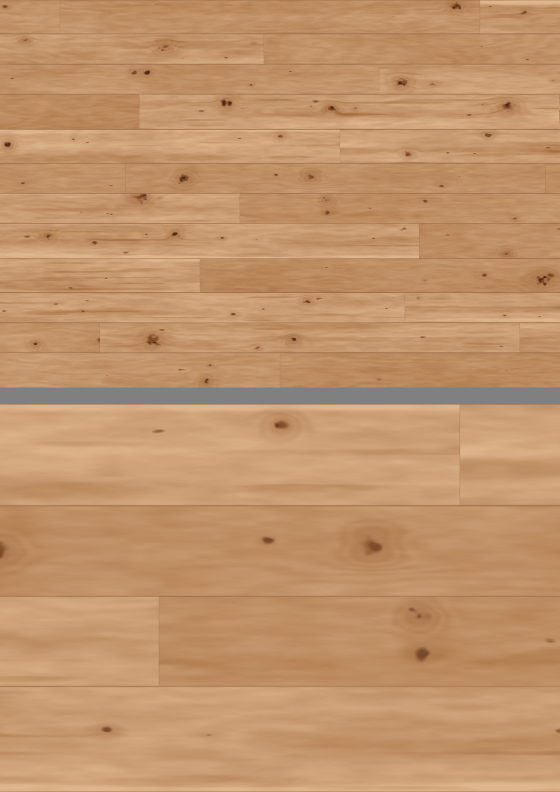
Top: the whole. Bottom: its middle third, enlarged.
Give the GLSL for this texture, as a Shadertoy shader.

```glsl
// Oak plank floor: twelve staggered rows of boards with grain, streaks and knots.

float hash(vec2 p) {
    vec3 q = fract(p.xyx * 0.1031);
    q += dot(q, q.yzx + 33.33);
    return fract((q.x + q.y) * q.z);
}

float noise(vec2 p) {
    vec2 i = floor(p), f = fract(p);
    f = f * f * (3.0 - 2.0 * f);
    return mix(mix(hash(i), hash(i + vec2(1, 0)), f.x),
               mix(hash(i + vec2(0, 1)), hash(i + vec2(1, 1)), f.x), f.y);
}

float fbm(vec2 p) {
    float sum = 0.0, amp = 0.53;
    for (int i = 0; i < 4; i++) {
        sum += amp * noise(p);
        p = p * 2.03 + 17.3;
        amp *= 0.5;
    }
    return sum;
}

// Scattered knots on one board: x = dark core, y = halo that bends the grain.
vec2 knots(vec2 p, float height, float cell, float chance, float size, float stretch, float seed) {
    vec2 result = vec2(0);
    for (int i = -1; i <= 1; i++) {
        float c = floor(p.x / cell) + float(i);
        if (hash(vec2(c, seed)) > chance) continue;
        vec2 centre = vec2((c + 0.15 + 0.7 * hash(vec2(c, seed + 1.3))) * cell,
                           height * (0.12 + 0.76 * hash(vec2(c, seed + 2.6))));
        float radius = size * mix(0.4, 1.0, pow(hash(vec2(c, seed + 3.9)), 2.0));
        vec2 d = (p - centre) / (radius * vec2(stretch, 1.0));
        float edge = length(d) + 1.3 * (noise(p * vec2(110, 170) + seed) - 0.5);
        result.x = max(result.x, 1.0 - smoothstep(0.1, 1.1, edge));
        result.y += exp(-0.2 * dot(d, d));
    }
    return result;
}

// Per row from the top: joint position, streakiness left and right of it.
const vec3 ROWS[12] = vec3[12](
    vec3(0.857, 0.20, 0.85), vec3(0.471, 0.60, 0.00), vec3(0.677, 0.15, 0.70),
    vec3(0.249, 0.08, 1.00), vec3(0.607, 0.70, 0.95), vec3(0.224, 0.00, 0.06),
    vec3(0.428, 0.65, 0.20), vec3(0.749, 0.85, 0.03), vec3(0.357, 0.85, 0.15),
    vec3(0.723, 0.85, 0.65), vec3(0.178, 0.20, 0.55), vec3(0.500, 0.20, 0.12));

// Row heights repeat every four rows.
const float EDGES[5] = float[5](0.0, 0.262, 0.496, 0.728, 1.0);

void mainImage(out vec4 fragColor, in vec2 fragCoord) {
    vec2 uv = fragCoord / iResolution.xy;
    float aspect = 1.446, pixel = 1.0 / iResolution.y;

    // Locate the row and the board
    float t = (1.0 - uv.y) * 3.0, f = fract(t);
    int sub = int(step(EDGES[1], f) + step(EDGES[2], f) + step(EDGES[3], f));
    int row = clamp(int(floor(t)) * 4 + sub, 0, 11);
    float height = (EDGES[sub + 1] - EDGES[sub]) / 3.0;
    float along = (uv.x - ROWS[row].x) / 0.75;
    float board = floor(along);
    vec2 p = vec2(fract(along) * 0.75 * aspect, (f - EDGES[sub]) / 3.0);
    float streaky = board < 0.0 ? ROWS[row].y : ROWS[row].z;
    float seed = float(row) * 7.37 + board * 3.71 + 40.0;
    vec2 shift = vec2(hash(vec2(seed, 1.0)), hash(vec2(seed, 2.0))) * 60.0;

    // Knots: a few large, some small ones, and long thin flecks
    vec2 large = knots(p, height, 0.36, 0.5, 0.014, 1.4, seed);
    vec2 small = knots(p, height, 0.17, 0.32, 0.006, 1.7, seed + 11.0);
    vec2 fleck = knots(p, height, 0.10, 0.1 + 0.45 * streaky, 0.004, 3.0, seed + 23.0);

    // Grain: contour figure wrapped around knots, long bands, fine fibres
    float bend = large.y * 0.3 + small.y * 0.08;
    float field = fbm(p * vec2(2.2, 13.0) + shift) + bend;
    float figure = sin(field * 62.0 + 2.0 * noise(p * vec2(9, 60) + shift));
    float bands = fbm(p * vec2(1.6, 38.0) + shift + vec2(0, bend * 3.0)) - 0.5;
    float fibre = fbm(p * vec2(36, 210) + shift) - 0.5;
    float cloud = fbm(p * vec2(5, 10) + shift.yx) - 0.5;
    float broadStreak = smoothstep(0.6, 0.9, noise(p * vec2(2.2, 55) + shift.yx + vec2(0, bend * 4.0)));
    float thinStreak = smoothstep(0.72, 0.95, noise(p * vec2(5.5, 135) + shift + vec2(0, bend * 6.0)));

    float tone = mix(-0.3, 0.55, streaky) + 0.35 * (hash(vec2(seed, 5.0)) - 0.5);
    tone += figure * 0.14 + bands * mix(0.5, 2.3, streaky) + fibre * 0.85;
    tone += cloud * 0.85 - (broadStreak * 0.75 + thinStreak * 0.9) * streaky;

    // Pale sapwood along one edge of some streaky boards
    float side = hash(vec2(seed, 7.0)) < 0.5 ? p.y : height - p.y;
    float sapWidth = 0.014 * noise(vec2(p.x * 3.0, seed)) + 0.003;
    float sap = step(0.5, hash(vec2(seed, 8.0))) * smoothstep(0.3, 0.7, streaky);
    tone += sap * 0.9 * (1.0 - smoothstep(sapWidth * 0.6, sapWidth + 0.003, side));

    // Shadows lean to amber, highlights to cream
    tone = clamp(tone, -1.9, 1.35);
    vec3 color = vec3(0.765, 0.58, 0.415);
    color += tone * (tone < 0.0 ? vec3(0.075, 0.092, 0.108) : vec3(0.078, 0.095, 0.1));

    // Knot colouring: warm halo, brown body, dark heart
    color = mix(color, vec3(0.62, 0.39, 0.22), min(0.5 * large.y + 0.3 * small.y, 0.55));
    float core = max(large.x, max(small.x * 0.8, fleck.x * 0.8));
    color = mix(color, vec3(0.46, 0.25, 0.12), core * 0.8);
    float heart = large.x * smoothstep(0.45, 0.7, noise(p * vec2(100, 140) + shift));
    color = mix(color, vec3(0.25, 0.12, 0.06), max(heart, small.x * 0.3) * 0.8);

    // Seams: hairline of uneven strength below a faint bevel, barely visible end joints
    float rowGap = min(p.y, height - p.y);
    float endGap = min(p.x, 0.75 * aspect - p.x);
    float seam = 1.0 - smoothstep(0.0, 0.0005 + 0.8 * pixel, rowGap);
    float joint = 1.0 - smoothstep(0.0, 0.0004 + 0.7 * pixel, endGap);
    float wear = 0.35 + 0.35 * noise(vec2(uv.x * 5.0, floor(t * 4.0 + 0.5) * 3.7));
    color = mix(color, vec3(0.56, 0.38, 0.24), max(seam * wear, joint * 0.2));

    fragColor = vec4(color, 1.0);
}
```
